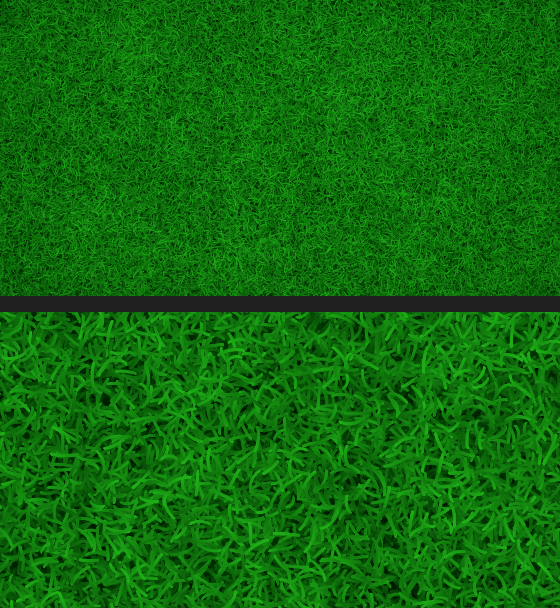
Top: the whole. Bottom: its middle third, enlarged.
Give the GLSL for this texture, as a WebGL 2 fragment shader.

```glsl
#version 300 es
precision highp float;
// Dense lawn seen from above: many layers of short, thin, slightly bent blades.
// Each layer scatters one blade per grid cell; upper layers are lighter, and
// soft noise and a faint vignette vary the light across the field.

uniform vec2 u_resolution;
out vec4 fragColor;

vec3 hash3(ivec3 cell) {
    uvec3 v = uvec3(cell + 512) * 1664525u + 1013904223u;
    v.x += v.y * v.z; v.y += v.z * v.x; v.z += v.x * v.y;
    v ^= v >> 16u;
    v.x += v.y * v.z; v.y += v.z * v.x; v.z += v.x * v.y;
    return vec3(v >> 8u) / 16777216.0;
}

float valueNoise(vec2 p, int seed) {
    ivec2 i = ivec2(floor(p));
    vec2 f = fract(p);
    f = f * f * (3.0 - 2.0 * f);
    float a = hash3(ivec3(i, seed)).x;
    float b = hash3(ivec3(i + ivec2(1, 0), seed)).x;
    float c = hash3(ivec3(i + ivec2(0, 1), seed)).x;
    float d = hash3(ivec3(i + ivec2(1, 1), seed)).x;
    return mix(mix(a, b, f.x), mix(c, d, f.x), f.y);
}

// Coverage of a bent blade along x; q is relative to its middle.
float bladeMask(vec2 q, float halfLength, float bend, float halfWidth, float pixel) {
    q.y -= bend * (q.x * q.x / (halfLength * halfLength) - 0.4);
    float d = length(vec2(max(abs(q.x) - halfLength, 0.0), q.y));
    return 1.0 - smoothstep(halfWidth - 0.5 * pixel, halfWidth + 0.5 * pixel, d);
}

float grass(vec2 p, float pixel) {
    const float cellSize = 0.0185;
    const int layers = 12;
    float shade = 0.16;
    for (int layer = 0; layer < layers; layer++) {
        float depth = float(layer) / float(layers - 1);
        vec2 g = p / cellSize + hash3(ivec3(7, 31, layer)).xy * 9.0;
        ivec2 base = ivec2(floor(g));
        for (int y = -1; y <= 1; y++)
        for (int x = -1; x <= 1; x++) {
            ivec2 cell = base + ivec2(x, y);
            vec3 place = hash3(ivec3(cell, layer + 40));
            vec3 kind = hash3(ivec3(cell, layer + 90));
            float angle = place.z * 6.28318;
            vec2 axis = vec2(cos(angle), sin(angle));
            vec2 q = (g - vec2(cell) - place.xy) * cellSize;
            q = vec2(dot(q, axis), dot(q, vec2(-axis.y, axis.x)));

            float halfLength = mix(0.007, 0.0145, kind.x);
            float bend = (kind.y - 0.5) * 0.006;
            float mask = bladeMask(q, halfLength, bend, 0.0018, pixel);
            // Blades brighten from root to tip.
            float tint = mix(0.14, 0.53, depth) + (kind.z - 0.5) * 0.2
                       + 0.05 * q.x / halfLength;
            shade = mix(shade, tint, mask);
        }
    }
    return shade;
}

void main() {
    vec2 uv = gl_FragCoord.xy / u_resolution;
    vec2 p = gl_FragCoord.xy / u_resolution.y;
    float green = grass(p, 1.0 / u_resolution.y);

    // Clumps and broad patches of light
    green += 0.08 * (valueNoise(p * 26.0, 3) - 0.5);
    green += 0.04 * (valueNoise(p * 7.0, 5) - 0.5);

    // Faint vignette
    vec2 edge = abs(uv * 2.0 - 1.0);
    green *= 1.03 - 0.10 * pow(edge.x, 4.0) - 0.06 * pow(edge.y, 4.0);

    float warmth = max(green - 0.19, 0.0);
    fragColor = vec4(warmth * 0.235, clamp(green, 0.08, 0.68), warmth * 0.18, 1.0);
}
```
